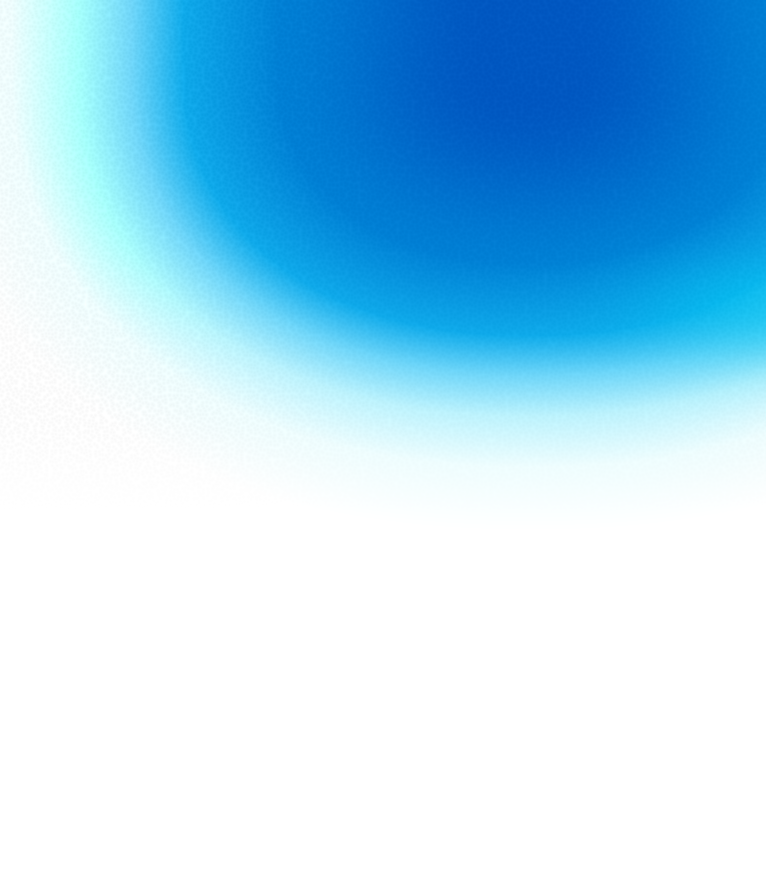
Give the GLSL for this background, as a WebGL 2 fragment shader.

```glsl
#version 300 es
precision highp float;

uniform vec2 u_resolution;
out vec4 fragColor;

// Geometry, in units of canvas height
const vec2 GLOW_CENTER = vec2(0.592, 0.922);
const vec2 GLOW_RADIUS = vec2(0.391, 0.2995);
const float GLOW_POWER = 2.2;
const vec2 ACCENT_CENTER = vec2(0.875, 0.653);
const vec2 ACCENT_RADIUS = vec2(0.16, 0.06);
const float ACCENT_STRENGTH = 0.65;

// Colours from the core outwards
const vec3 DEEP_BLUE = vec3(0.0, 0.34, 0.755);
const vec3 BLUE = vec3(0.0, 0.505, 0.835);
const vec3 AZURE = vec3(0.06, 0.67, 0.92);
const vec3 SKY = vec3(0.44, 0.84, 0.975);
const vec3 PALE = vec3(0.74, 0.95, 0.99);
const vec3 MIST = vec3(0.94, 0.997, 1.0);
const vec3 WHITE = vec3(1.0);
const vec3 AQUA = vec3(0.65, 1.0, 0.985);
const vec3 ACCENT = vec3(0.0, 0.76, 0.94);

// Grain
const float GRAIN_CELLS = 230.0;
const float GRAIN_AMOUNT = 0.045;
const float VEIL_AMOUNT = 0.012;

vec2 hash22(vec2 p) {
    vec3 q = fract(p.xyx * vec3(0.1031, 0.1030, 0.0973));
    q += dot(q, q.yzx + 33.33);
    return fract((q.xx + q.yz) * q.zy);
}

// Distance to the nearest jittered cell point
float cellularNoise(vec2 p) {
    vec2 cell = floor(p);
    vec2 local = fract(p);
    float nearest = 2.0;
    for (int y = -1; y <= 1; y++) {
        for (int x = -1; x <= 1; x++) {
            vec2 offset = vec2(x, y);
            nearest = min(nearest, length(offset + hash22(cell + offset) - local));
        }
    }
    return nearest;
}

// Superelliptic distance, held constant above the glow centre
float glowDistance(vec2 p) {
    vec2 d = vec2(abs(p.x - GLOW_CENTER.x), max(GLOW_CENTER.y - p.y, 0.0));
    d = pow(d / GLOW_RADIUS, vec2(GLOW_POWER));
    return pow(d.x + d.y, 1.0 / GLOW_POWER);
}

float ramp(float a, float b, float t) {
    return clamp((t - a) / (b - a), 0.0, 1.0);
}

vec3 glowColor(float t, float side) {
    vec3 color = mix(DEEP_BLUE, BLUE, smoothstep(0.1, 0.8, t));
    color = mix(color, AZURE, ramp(0.72, 1.0, t));
    color = mix(color, SKY, ramp(0.99, 1.14, t));
    color = mix(color, mix(PALE, AQUA, side), ramp(1.14, 1.29, t));
    color = mix(color, MIST, ramp(1.29, 1.48, t));
    return mix(color, WHITE, ramp(1.48, 1.72, t));
}

void main() {
    vec2 p = gl_FragCoord.xy / u_resolution.y;
    float t = glowDistance(p);

    // The left rim is greener than the lower rim
    float side = smoothstep(0.35, 0.08, p.x) * smoothstep(0.5, 0.75, p.y);
    vec3 color = glowColor(t, side);

    // Cyan accent where the rim meets the right edge
    vec2 a = (p - ACCENT_CENTER) / ACCENT_RADIUS;
    color = mix(color, ACCENT, ACCENT_STRENGTH * exp(-dot(a, a)));

    // Fine grain and a faint grey veil over the upper part
    float upper = smoothstep(0.41, 0.55, p.y);
    float grain = cellularNoise(p * GRAIN_CELLS) - 0.42;
    float leftWeight = mix(1.0, 0.55, smoothstep(0.1, 0.5, p.x));
    color += grain * GRAIN_AMOUNT * upper * leftWeight;
    color -= VEIL_AMOUNT * upper * smoothstep(1.3, 1.6, t);

    fragColor = vec4(clamp(color, 0.0, 1.0), 1.0);
}
```
